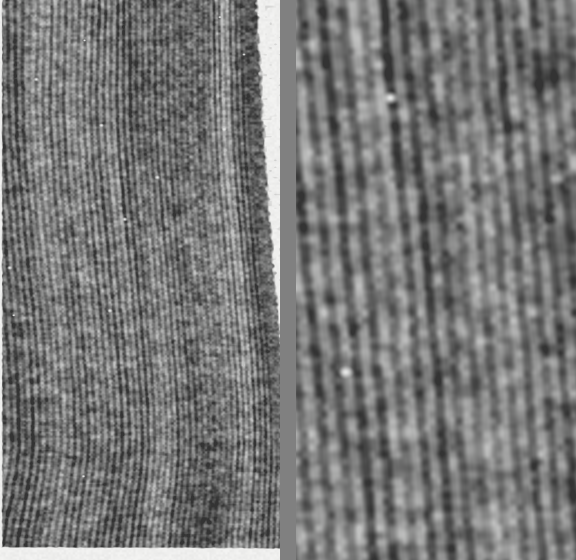
Left: the whole. Right: its middle third, enlarged.
A Shadertoy shader for this texture:

```glsl
const float LINES = 45.0;          // growth lines across the width
const float LINE_DEPTH = 0.25;
const float GRAIN_DEPTH = 0.18;
const float BEAD_DEPTH = 0.19;
const float FINE_DEPTH = 0.16;
const float BAND_DEPTH = 0.18;
const float CRACK_DEPTH = 0.09;
const float BASE_TONE = 0.462;
const float SPECK_CELLS = 12.0;
const float SPECK_CHANCE = 0.035;
const float LEFT_MARGIN = 0.008;
const float BOTTOM_MARGIN = 0.046;
const vec3 PAPER = vec3(0.935, 0.935, 0.93);
const vec3 TINT = vec3(0.997, 1.0, 0.997);

float hash(vec2 p) {
    return fract(sin(dot(p, vec2(127.1, 311.7))) * 43758.5453);
}

float noise(vec2 p) {
    vec2 i = floor(p), f = fract(p);
    f = f * f * (3.0 - 2.0 * f);
    return mix(mix(hash(i), hash(i + vec2(1, 0)), f.x),
               mix(hash(i + vec2(0, 1)), hash(i + vec2(1, 1)), f.x), f.y);
}

// Soft bump of the given width around zero
float bump(float x, float width) {
    return exp(-x * x / (width * width));
}

// Sideways drift of the lines; fall runs from 0 at the top to 1 at the bottom
float drift(float x, float fall) {
    float lean = 0.088 * smoothstep(0.15, 0.8, fall);
    float recoil = 0.07 * smoothstep(0.78, 1.02, fall) * (1.0 - 0.7 * x);
    return lean - recoil;
}

// Sparse bright flecks, one candidate per cell
float specks(vec2 p) {
    vec2 cell = floor(p * SPECK_CELLS);
    vec2 center = 0.25 + 0.5 * vec2(hash(cell + 3.1), hash(cell + 8.7));
    vec2 d = fract(p * SPECK_CELLS) - center;
    float radius = mix(0.04, 0.09, hash(cell + 5.3));
    float present = step(1.0 - SPECK_CHANCE, hash(cell + 1.9));
    return present * (1.0 - smoothstep(0.0, radius * 1.5, length(d * vec2(0.8, 1.0))));
}

void mainImage(out vec4 fragColor, in vec2 fragCoord) {
    vec2 p = fragCoord / iResolution.x;
    float pixel = 1.0 / iResolution.x;
    float fall = 1.0 - fragCoord.y / iResolution.y;
    float lane = p.x - drift(p.x, fall);

    // Outer edge and the zones beside it
    float edge = 0.917 + 0.08 * fall + 0.1 * fall * fall;
    float rim = 1.0 - smoothstep(0.04, 0.08, edge - p.x);
    float dusk = bump(lane - 0.685, 0.065) * (1.0 - 0.4 * fall);
    float blotch = bump(length((p - vec2(0.83, 0.22)) * vec2(1.0, 1.3)), 0.14);

    // Dark lines, closer together toward the right
    float phase = LINES * lane * (0.85 + 0.15 * lane);
    phase += 0.5 * noise(p * vec2(6.0, 2.5)) + 0.14 * noise(p * vec2(30.0, 22.0));
    float id = floor(phase);
    float groove = 1.0 - smoothstep(0.04, 0.44, abs(fract(phase) - 0.5));
    float strength = mix(0.6, 1.15, hash(vec2(id, 4.0)));
    strength *= 0.75 + 0.5 * noise(vec2(id * 3.7, p.y * 4.0));
    strength *= (1.0 - 0.9 * rim) * (1.0 - 0.6 * dusk) * (1.0 - 0.4 * blotch);

    // Grain, beads along the lines and broad bands
    float grain = noise(p * vec2(60.0, 82.0));
    float fine = noise(p * 125.0 + 17.0);
    float beads = noise(vec2(phase, p.y * 50.0));
    float bands = noise(vec2(lane * 15.0, p.y * 1.1));

    // Faint cross cracks, denser toward the bottom
    float crack = smoothstep(0.55, 0.95, noise(vec2(p.x * 12.0, p.y * 65.0 + 2.0 * noise(p * 6.0))));
    crack *= mix(0.4, 1.0, smoothstep(0.5, 0.85, fall));

    float tone = BASE_TONE;
    tone -= LINE_DEPTH * (groove * strength - 0.36);
    tone += GRAIN_DEPTH * (grain - 0.5) * (1.0 + 0.5 * max(rim, dusk));
    tone += FINE_DEPTH * (fine - 0.5);
    tone += BEAD_DEPTH * (beads - 0.5) * (1.0 - 0.6 * rim);
    tone += BAND_DEPTH * (bands - 0.5) - CRACK_DEPTH * crack;
    tone += 0.07 * bump(lane - 0.51, 0.06) * smoothstep(0.2, 0.5, fall);
    tone += 0.05 * bump(lane - 0.18, 0.05) + 0.05 * bump(lane - 0.79, 0.04);
    tone -= 0.08 * dusk + 0.13 * rim + 0.08 * blotch;
    tone = mix(clamp(tone, 0.2, 0.76), 0.9, specks(p));

    // Bare paper: right wedge, left and bottom margins
    float fray = 0.012 * (noise(p * 80.0) - 0.5);
    float wedge = smoothstep(-0.004 - pixel, 0.004 + pixel, p.x - edge - fray);
    float left = 1.0 - smoothstep(-pixel, pixel, p.x - LEFT_MARGIN - 0.3 * fray);
    float bottom = 1.0 - smoothstep(-pixel, pixel, p.y - BOTTOM_MARGIN + 0.004 * p.x - 0.3 * fray);
    vec3 paper = PAPER - 0.1 * smoothstep(0.75, 1.0, grain) * wedge + 0.04 * (fine - 0.5);

    fragColor = vec4(mix(tone * TINT, paper, max(wedge, max(left, bottom))), 1.0);
}
```
